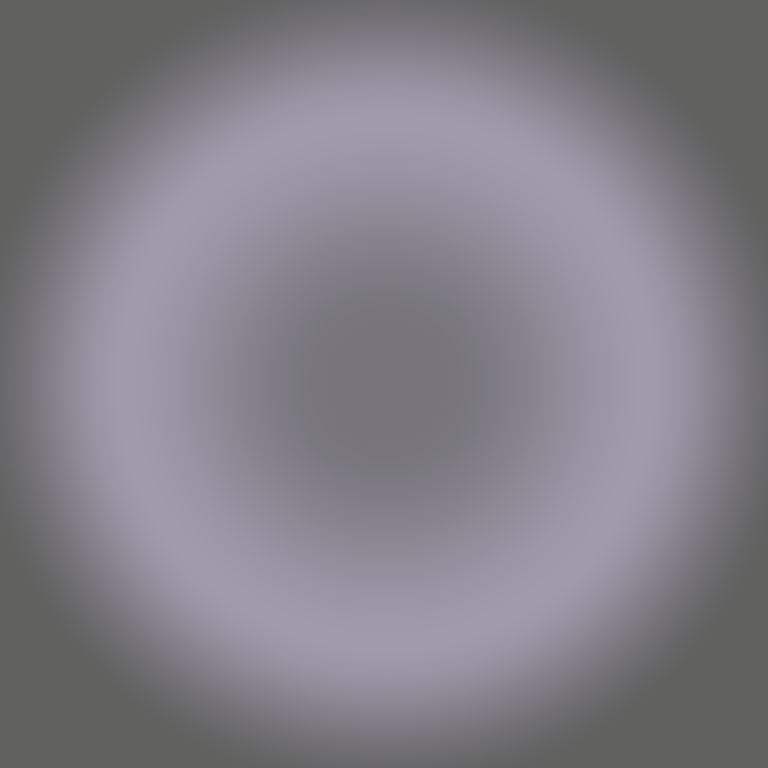
This background is drawn by a WebGL 1 fragment shader. Its source:

```glsl
precision highp float;
// Draws a soft lavender ring of light around a dim grey core on a dark grey field.

uniform vec2 u_resolution;

void main() {
    // Distance from the ring centre, in units of the canvas
    vec2 centered = (gl_FragCoord.xy - 0.5 * u_resolution) / min(u_resolution.x, u_resolution.y);
    float radius = length(centered - vec2(0.003, 0.002));

    vec3 core = vec3(0.467, 0.460, 0.483);
    vec3 glow = vec3(0.632, 0.606, 0.678);
    vec3 field = vec3(0.378, 0.378, 0.374);

    // Core brightens slowly outward into the ring
    vec3 color = mix(core, glow, smoothstep(0.07, 0.355, radius));

    // Ring fades into the surrounding field
    color = mix(color, field, smoothstep(0.335, 0.55, radius));

    gl_FragColor = vec4(color, 1.0);
}
```
